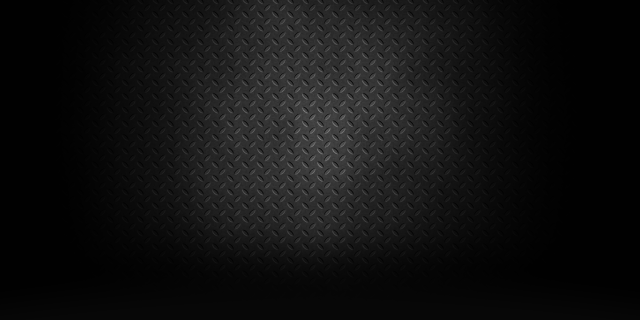
Reproduce this texture procedurally as a WebGL 1 fragment shader.

```glsl
precision highp float;
// Dark embossed tread plate lit by one soft, slightly tall pool of light.
// Two interleaved lattices of slanted oval lugs are shaded as shallow relief,
// then worn with value noise, fine grain and a faint floor haze.
uniform vec2 u_resolution;

float hash(vec2 p) {
  return fract(sin(dot(p, vec2(127.1, 311.7))) * 43758.5453);
}

float noise(vec2 p) {
  vec2 i = floor(p), f = fract(p);
  f = f * f * (3.0 - 2.0 * f);
  return mix(mix(hash(i), hash(i + vec2(1.0, 0.0)), f.x),
             mix(hash(i + vec2(0.0, 1.0)), hash(i + 1.0), f.x), f.y);
}

float fbm(vec2 p) {
  float sum = 0.0, gain = 0.5;
  for (int i = 0; i < 4; i++) {
    sum += gain * noise(p);
    p = p * 2.03 + 7.1;
    gain *= 0.5;
  }
  return sum;
}

// Coverage of the nearest oval; slant is +1 for / and -1 for its mirror
float lug(vec2 p, float slant, vec2 radii, float soft) {
  vec2 pitch = vec2(0.0469, 0.0427);
  vec2 q = (fract(p / pitch + 0.5) - 0.5) * pitch;
  q.x *= slant;
  vec2 along = vec2(q.x + q.y, q.y - q.x) * 0.7071;
  float d = (length(along / radii) - 1.0) * radii.y;
  return 1.0 - smoothstep(-soft, soft, d);
}

void main() {
  vec2 uv = gl_FragCoord.xy / u_resolution;
  vec2 p = vec2(uv.x * u_resolution.x / u_resolution.y, uv.y);
  p.x += 1.0 - 0.5 * u_resolution.x / u_resolution.y;
  float soft = max(0.0012, 0.5 / u_resolution.y);

  // Pool of light, fading out above the floor and at the sides
  vec2 fromLight = (p - vec2(0.98, 0.65)) / vec2(0.45, 0.49);
  float light = 0.24 * exp(-dot(fromLight, fromLight));
  light *= smoothstep(0.04, 0.32, p.y);
  light *= smoothstep(0.05, 0.42, p.x) * smoothstep(1.95, 1.5, p.x);

  // Broad stains and fine grain
  float wear = 0.72 + 0.6 * fbm(p * vec2(6.0, 5.0));
  float grain = 0.91 + 0.18 * noise(p * 240.0);

  // Rising lugs: lit body with a bright lower-right rim and a dark far edge
  vec2 q = p - vec2(0.883, 0.591);
  vec2 size = vec2(0.0115, 0.0049);
  vec2 shift = vec2(-0.0018, 0.0018);
  float body = lug(q, 1.0, size, soft);
  float shade = lug(q - shift, 1.0, size, soft);
  float relief = 1.0 + 0.25 * body;
  relief += 0.55 * max(body - shade, 0.0) - 0.65 * max(shade - body, 0.0);

  // Falling lugs: plate-toned body, bright lower-left rim, dark upper-right edge
  vec2 r = q - vec2(0.02345, 0.02135);
  body = lug(r, -1.0, size, soft);
  shade = lug(r - vec2(0.0022), -1.0, size, soft);
  relief += 0.04 * body;
  relief += 0.85 * max(body - shade, 0.0) - 0.75 * max(shade - body, 0.0);

  // Faint haze on the floor
  float haze = 0.027 * smoothstep(0.2, 0.02, p.y + 0.07 * pow(abs(p.x - 1.0), 2.0));
  float tone = light * wear * grain * relief + haze + 0.002;
  gl_FragColor = vec4(vec3(tone), 1.0);
}
```
